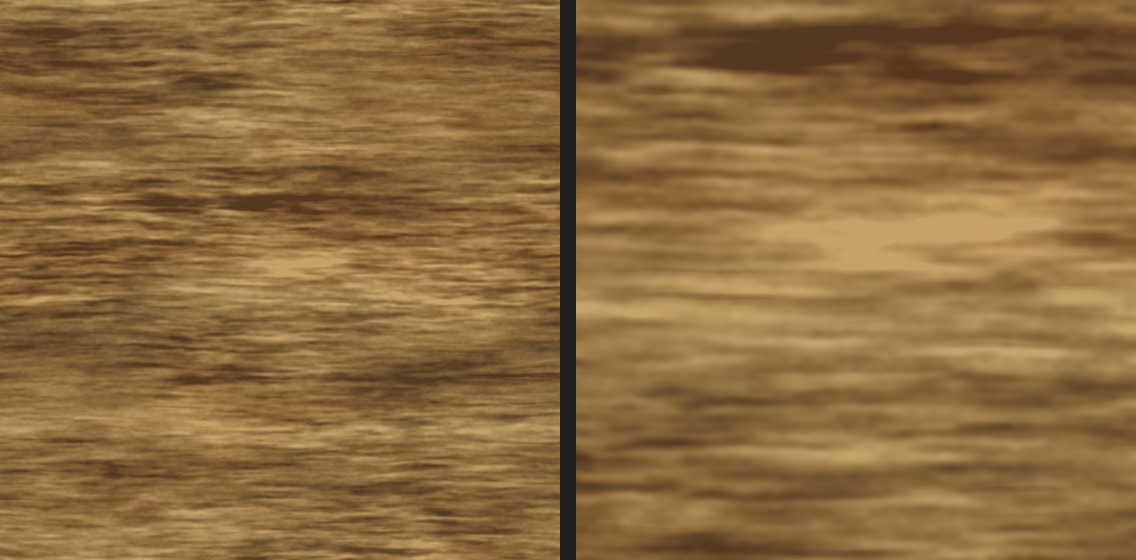
Left: the whole. Right: its middle third, enlarged.
Reproduce this texture procedurally as a three.js fragment shader.

```glsl
// Brown wood planking with fine horizontal grain, tiling in both directions.
#define DARK_WOOD vec3(0.365, 0.250, 0.142)
#define MID_WOOD vec3(0.530, 0.393, 0.217)
#define LIGHT_WOOD vec3(0.755, 0.615, 0.395)
#define WARM_SHIFT vec3(0.012, -0.008, -0.010)
#define BAND_COUNT 4.0
#define BAND_STRENGTH 0.55
#define BROAD_STRENGTH 0.90
#define FINE_STRENGTH 1.30
#define PORE_STRENGTH 1.20
#define SMUDGE_STRENGTH 0.80
#define WAVINESS 0.005

varying vec2 vUv;

const float TAU = 6.2831853;

float hash(vec2 cell, float seed) {
  vec3 p = fract(vec3(cell.xyx + seed * 7.31) * vec3(0.1031, 0.1030, 0.0973));
  p += dot(p, p.yzx + 33.33);
  return fract((p.x + p.y) * p.z);
}

// One row of wrapping noise, slid sideways at random to hide the lattice.
float rowNoise(float x, float row, float columns, float seed) {
  x += hash(vec2(row, 3.0), seed + 0.5) * columns;
  float cell = floor(x);
  float left = hash(vec2(mod(cell, columns), row), seed);
  float right = hash(vec2(mod(cell + 1.0, columns), row), seed);
  return mix(left, right, smoothstep(0.0, 1.0, x - cell));
}

// Wrapping noise from -1 to 1; count holds whole columns and rows.
float streaks(vec2 uv, vec2 count, float seed) {
  vec2 p = uv * count;
  float row = floor(p.y);
  float below = rowNoise(p.x, mod(row, count.y), count.x, seed);
  float above = rowNoise(p.x, mod(row + 1.0, count.y), count.x, seed);
  return mix(below, above, smoothstep(0.0, 1.0, p.y - row)) * 2.0 - 1.0;
}

// Bends the fibres gently, with a slight small-scale raggedness.
vec2 bendFibres(vec2 uv) {
  float bend = streaks(uv, vec2(3.0, 4.0), 1.0);
  bend += 0.40 * streaks(uv, vec2(10.0, 13.0), 2.0);
  bend += 0.25 * streaks(uv, vec2(37.0, 50.0), 3.0);
  return uv + vec2(0.0, WAVINESS * bend);
}

// Wide light and dark bands with uneven ends.
float broadGrain(vec2 uv) {
  float broad = streaks(uv, vec2(3.0, 12.0), 4.0);
  float medium = streaks(uv, vec2(4.0, 31.0), 5.0);
  float patches = streaks(uv, vec2(9.0, 19.0), 17.0);
  return broad + 0.75 * medium + 0.45 * patches;
}

// Thin streaks, crisper in some patches than in others.
float fineGrain(vec2 uv) {
  float narrow = streaks(uv, vec2(6.0, 71.0), 6.0);
  float fine = streaks(uv, vec2(11.0, 127.0), 7.0);
  float hair = streaks(uv, vec2(23.0, 199.0), 8.0);
  float flecks = streaks(uv, vec2(53.0, 163.0), 18.0);
  float contrast = 1.0 + 0.5 * streaks(uv, vec2(3.0, 8.0), 9.0);
  return contrast * (0.75 * narrow + 0.95 * fine + 0.75 * hair + 0.45 * flecks);
}

// Short dark dashes along the fibres.
float pores(vec2 uv) {
  float dash = smoothstep(0.45, 0.90, streaks(uv, vec2(14.0, 139.0), 10.0));
  return dash * (0.65 + 0.35 * streaks(uv, vec2(4.0, 9.0), 11.0));
}

// Soft dark stains with ragged edges.
float smudges(vec2 uv) {
  float stain = streaks(uv, vec2(8.0, 16.0), 12.0);
  stain += 0.35 * streaks(uv, vec2(23.0, 53.0), 13.0);
  return smoothstep(0.3, 1.0, stain);
}

vec3 woodColor(float tone) {
  vec3 shade = mix(MID_WOOD, DARK_WOOD, clamp(-tone * 0.5, 0.0, 1.2));
  return mix(shade, LIGHT_WOOD, clamp(tone * 0.35, 0.0, 1.1));
}

void main() {
  vec2 uv = bendFibres(vUv);

  // Lightness, in steps around the middle brown
  float tone = 0.10 + BAND_STRENGTH * cos(TAU * BAND_COUNT * uv.y);
  tone += BROAD_STRENGTH * broadGrain(uv);
  tone += FINE_STRENGTH * fineGrain(uv);
  tone -= PORE_STRENGTH * pores(uv);
  tone -= SMUDGE_STRENGTH * smudges(uv);
  tone += 0.30 * streaks(vUv, vec2(150.0, 230.0), 14.0);

  // Drift between olive and reddish brown
  float warmth = streaks(uv, vec2(3.0, 7.0), 15.0);
  warmth += 0.7 * streaks(uv, vec2(7.0, 37.0), 16.0);

  gl_FragColor = vec4(woodColor(tone) + WARM_SHIFT * warmth, 1.0);
}
```
